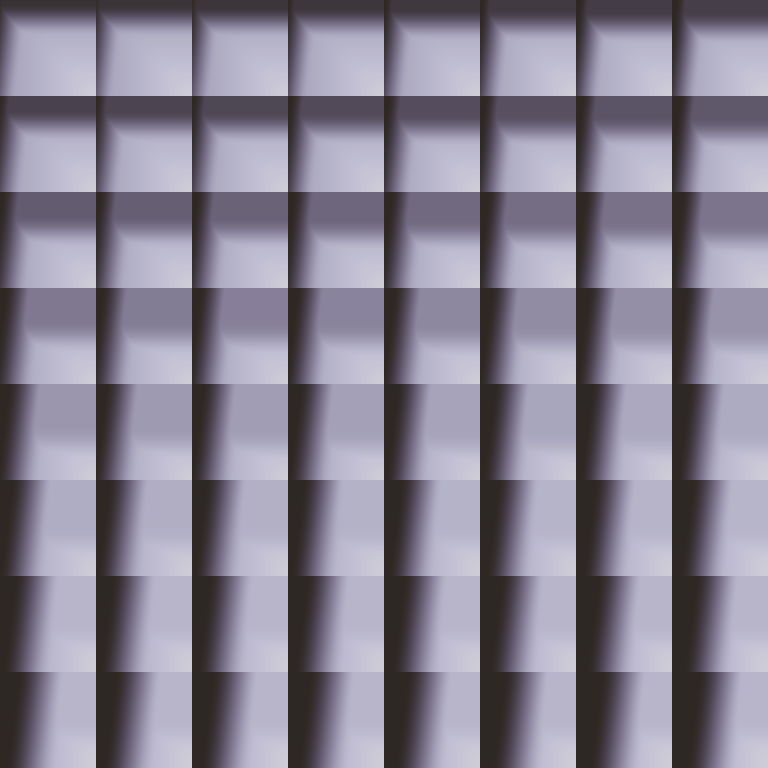
Reproduce this pattern procedurally as a WebGL 2 fragment shader.

```glsl
#version 300 es
precision highp float;
// An 8 by 8 grid of softly shaded tiles, each dark at its left and top sides.
// The darker of two shadow ramps sets a tone, which a colour ramp then tints.
// The top shadow lifts down the grid while the left shadow widens and leans.

uniform vec2 u_resolution;
out vec4 fragColor;

const float TILES = 8.0;          // repeats across and down
const int SAMPLES = 2;            // edge smoothing, per axis

const float DARKEST = 0.165;      // tone in the deepest shadow
const float LIT = 0.635;          // tone where a shadow ends
const float GLOW = 0.18;          // further rise toward the lit corner
const float BLEND = 0.025;        // softness of the crease between ramps

const float LEFT_START = -0.075;  // left shadow of the first tile
const float LEFT_PER_ROW = 0.034;
const float LEFT_PER_COLUMN = 0.013;
const float LEFT_LEAN = 0.13;     // shadow is narrower at the tile's foot
const float LEFT_WIDTH = 0.35;
const float LEFT_WIDTH_PER_ROW = 0.027;

const float TOP_TONE = 0.20;      // top band tone of the first tile
const float TOP_LIFT = 0.52;      // gain in that tone down the grid
const float TOP_START = 0.04;
const float TOP_PER_ROW = 0.10;
const float TOP_WIDTH = 0.34;

// Colour ramp from shadow to light, and the tone of each stop
const int STOPS = 7;
const vec3 RAMP[STOPS] = vec3[](
    vec3(0.18, 0.155, 0.14), vec3(0.27, 0.24, 0.28), vec3(0.39, 0.36, 0.44),
    vec3(0.53, 0.50, 0.60), vec3(0.65, 0.64, 0.73), vec3(0.76, 0.75, 0.83),
    vec3(0.83, 0.83, 0.85));
const float STOP_TONE[STOPS] = float[](
    0.165, 0.255, 0.375, 0.52, 0.65, 0.76, 0.83);

float softMin(float a, float b) {
    float h = max(BLEND - abs(a - b), 0.0) / BLEND;
    return min(a, b) - 0.25 * h * h * BLEND;
}

vec3 toneColor(float tone) {
    vec3 color = RAMP[0];
    for (int i = 1; i < STOPS; i++) {
        float span = STOP_TONE[i] - STOP_TONE[i - 1];
        color = mix(color, RAMP[i], clamp((tone - STOP_TONE[i - 1]) / span, 0.0, 1.0));
    }
    return color;
}

// Shadow that falls off rightward from the tile's left side
float leftRamp(vec2 p, vec2 cell) {
    float start = LEFT_START + LEFT_PER_ROW * cell.y + LEFT_PER_COLUMN * cell.x
                - LEFT_LEAN * (p.y - 0.2);
    float width = LEFT_WIDTH + LEFT_WIDTH_PER_ROW * cell.y;
    float rise = smoothstep(start, start + width, p.x);
    return mix(DARKEST, LIT + GLOW * p.x, rise);
}

// Band along the tile's top side, lighter with each step through the grid
float topRamp(vec2 p, vec2 cell) {
    float progress = cell.y + cell.x / TILES;
    float band = TOP_TONE + TOP_LIFT * smoothstep(-0.5, 6.0, progress);
    float start = TOP_START + TOP_PER_ROW * min(progress, 4.5);
    float rise = smoothstep(start, start + TOP_WIDTH, p.y);
    float lit = max(LIT, band) + (LIT + GLOW - max(LIT, band)) * p.y;
    return mix(band, lit, rise);
}

vec3 tilePattern(vec2 uv) {
    vec2 grid = vec2(uv.x, 1.0 - uv.y) * TILES;   // rows counted from the top
    vec2 cell = floor(grid);
    vec2 p = fract(grid);
    return toneColor(softMin(leftRamp(p, cell), topRamp(p, cell)));
}

void main() {
    vec3 color = vec3(0.0);
    for (int j = 0; j < SAMPLES; j++) {
        for (int i = 0; i < SAMPLES; i++) {
            vec2 offset = (vec2(i, j) + 0.5) / float(SAMPLES) - 0.5;
            color += tilePattern((gl_FragCoord.xy + offset) / u_resolution);
        }
    }
    fragColor = vec4(color / float(SAMPLES * SAMPLES), 1.0);
}
```
